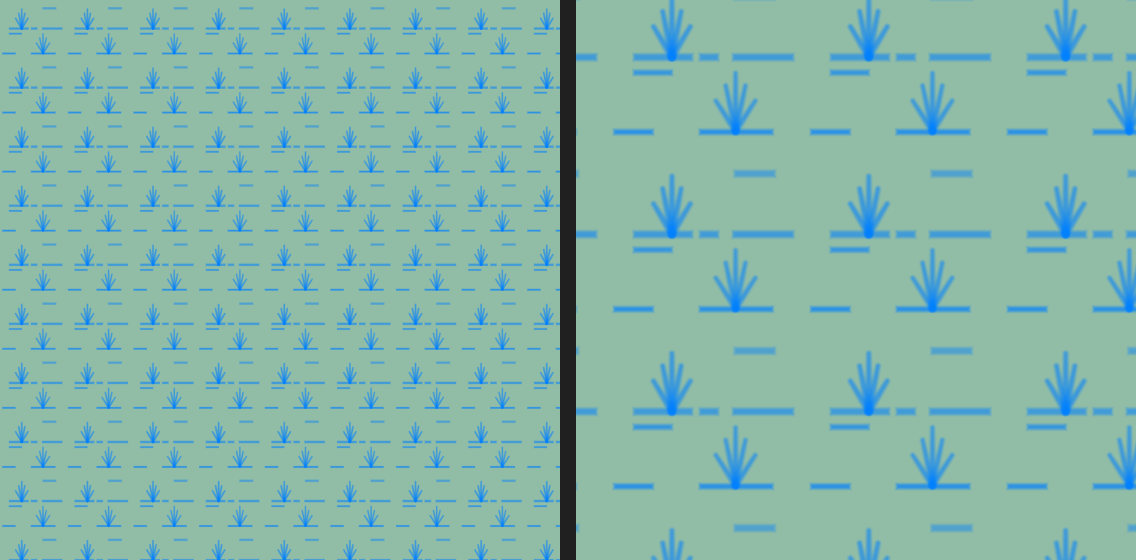
Left: the whole. Right: its middle third, enlarged.
A Shadertoy shader for this pattern:

```glsl
#define UNITS 512.0                     // design units per canvas height
#define TILE vec2(60.0, 54.0)           // repeat size in design units
#define SOFTNESS 0.75                   // half width of the edge blur
#define GROUND_COLOR vec3(0.57, 0.74, 0.65)
#define INK_COLOR vec3(0.0, 0.5, 1.0)
#define BLADE_HEIGHT 17.6
#define BLADE_INK 0.58
#define THICK_LINE 1.05                 // half widths of the dashes
#define THIN_LINE 0.8

float edgeBlur;

float coverage(float dist) {
    return 1.0 - smoothstep(-edgeBlur, edgeBlur, dist);
}

// Layer translucent ink over what is already there
float layer(float ink, float amount) {
    return 1.0 - (1.0 - ink) * (1.0 - amount);
}

// Horizontal dash from x0 to x1 at height y
float dash(vec2 p, float x0, float x1, float y, float halfWidth) {
    vec2 d = abs(p - vec2(0.5 * (x0 + x1), y)) - vec2(0.5 * (x1 - x0), halfWidth);
    return coverage(max(d.x, d.y));
}

// Leaf from the origin to its tip, narrowing upward
float blade(vec2 p, vec2 tip, float halfWidth) {
    float t = clamp(dot(p, tip) / dot(tip, tip), 0.0, 1.0);
    return coverage(length(p - tip * t) - halfWidth * mix(1.25, 0.8, t));
}

// Fan of five leaves growing up from the root
float tuft(vec2 p, vec2 root, float spread, float halfWidth) {
    vec2 q = vec2(p.x - root.x, root.y - p.y);
    float ink = 0.0;
    for (int i = -2; i <= 2; i++) {
        float side = float(i);
        float rank = abs(side);
        vec2 tip = vec2(side * spread, BLADE_HEIGHT - rank * (3.4 + 0.4 * rank));
        ink = layer(ink, BLADE_INK * blade(q, tip, halfWidth));
    }
    return ink;
}

void mainImage(out vec4 fragColor, in vec2 fragCoord) {
    // Design space runs downward from the top left corner
    float unitsPerPixel = UNITS / iResolution.y;
    vec2 p = vec2(fragCoord.x, iResolution.y - fragCoord.y) * unitsPerPixel;
    p = mod(p, TILE);
    edgeBlur = max(SOFTNESS, 0.6 * unitsPerPixel);

    // Two staggered tufts
    float ink = tuft(p, vec2(19.9, 26.0), 2.8, 0.85);
    ink = layer(ink, tuft(p, vec2(39.3, 48.6), 3.0, 0.75));

    // Water lines around the upper tuft
    float upper = dash(p, 8.2, 26.2, 26.1, THICK_LINE);
    upper = max(upper, dash(p, 28.3, 34.1, 26.1, THICK_LINE));
    upper = max(upper, dash(p, 38.4, 57.0, 26.1, THICK_LINE));
    ink = layer(ink, 0.55 * upper);
    ink = layer(ink, 0.62 * dash(p, 8.2, 20.0, 30.8, THIN_LINE));
    ink = layer(ink, 0.45 * dash(p, 38.9, 51.4, 7.6, THICK_LINE));

    // Water lines around the lower tuft
    float lower = dash(p, 28.3, 50.7, 48.9, THIN_LINE);
    lower = max(lower, dash(p, 2.2, 14.2, 48.9, THIN_LINE));
    ink = layer(ink, 0.7 * lower);

    fragColor = vec4(mix(GROUND_COLOR, INK_COLOR, ink), 1.0);
}
```
